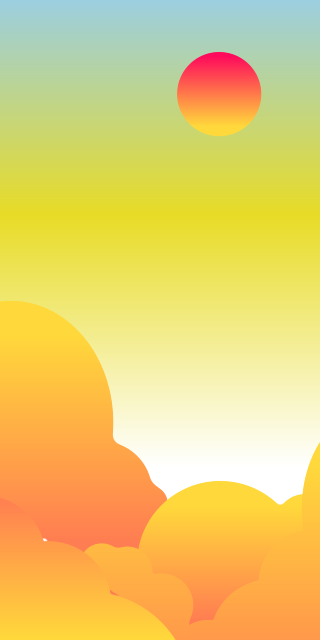
Write a Shadertoy shader that draws this background.

```glsl
// A warm sky with a gradient sun above five layers of billowing clouds.
// Each cloud is a soft union of four elliptical puffs given as (centre, radii),
// filled with a vertical coral-to-yellow ramp and painted from back to front.

const vec3 CORAL = vec3(1.0, 0.49, 0.32);
const vec3 YELLOW = vec3(1.0, 0.85, 0.23);

// Approximate signed distance to an axis-aligned ellipse
float ellipseDistance(vec2 p, vec2 radii) {
    float k = length(p / radii);
    float slope = length(p / (radii * radii));
    return k * (k - 1.0) / max(slope, 1e-4);
}

// Union with slightly rounded notches
float softUnion(float a, float b, float radius) {
    float h = max(radius - abs(a - b), 0.0) / radius;
    return min(a, b) - 0.25 * radius * h * h;
}

float cloudDistance(vec2 p, vec4 puffs[4], float rounding) {
    float d = 10.0;
    for (int i = 0; i < 4; i++) {
        d = softUnion(d, ellipseDistance(p - puffs[i].xy, puffs[i].zw), rounding);
    }
    return d;
}

// Linear position of y between two heights
float ramp(float from, float to, float y) {
    return clamp((y - from) / (to - from), 0.0, 1.0);
}

float coverage(float d) {
    float pixel = 2.0 / iResolution.y;
    return 1.0 - smoothstep(-0.6 * pixel, 0.6 * pixel, d);
}

vec3 paintCloud(vec3 behind, float d, float coralY, float yellowY, float y) {
    return mix(behind, mix(CORAL, YELLOW, ramp(coralY, yellowY, y)), coverage(d));
}

void mainImage(out vec4 fragColor, in vec2 fragCoord) {
    // Canvas is one unit wide and two units tall
    vec2 p = fragCoord / iResolution.xy * vec2(1.0, 2.0);

    // Sky: white haze, yellow band, pale blue
    vec3 color = mix(vec3(1.0), vec3(0.91, 0.86, 0.15), ramp(0.54, 1.328, p.y));
    color = mix(color, vec3(0.61, 0.81, 0.88), ramp(1.328, 2.0, p.y));

    // Sun
    vec3 sunColor = mix(YELLOW, vec3(1.0, 0.04, 0.36), ramp(1.605, 1.825, p.y));
    color = mix(color, sunColor, coverage(length(p - vec2(0.685, 1.706)) - 0.1315));

    // Tall cloud at the left
    float tall = cloudDistance(p, vec4[4](
        vec4(0.034, 0.680, 0.320, 0.380), vec4(0.318, 0.464, 0.157, 0.157),
        vec4(0.469, 0.427, 0.055, 0.055), vec4(0.320, 0.294, 0.170, 0.170)), 0.03);
    color = paintCloud(color, tall, 0.307, 0.96, p.y);

    // Round cloud in the centre
    float middle = cloudDistance(p, vec4[4](
        vec4(0.688, 0.237, 0.260, 0.260), vec4(0.953, 0.365, 0.091, 0.091),
        vec4(0.690, 0.100, 0.240, 0.240), vec4(0.900, 0.300, 0.080, 0.080)), 0.02);
    color = paintCloud(color, middle, 0.06, 0.42, p.y);

    // Cloud bank descending from the right edge
    float right = cloudDistance(p, vec4[4](
        vec4(1.172, 0.411, 0.229, 0.315), vec4(0.977, 0.177, 0.169, 0.169),
        vec4(0.846, 0.000, 0.190, 0.190), vec4(0.651, -0.057, 0.120, 0.120)), 0.005);
    color = paintCloud(color, right, -0.23, 0.55, p.y);

    // Small cloud between the banks
    float small = cloudDistance(p, vec4[4](
        vec4(0.318, 0.232, 0.070, 0.070), vec4(0.398, 0.214, 0.078, 0.078),
        vec4(0.505, 0.109, 0.099, 0.099), vec4(0.443, -0.005, 0.156, 0.156)), 0.015);
    color = paintCloud(color, small, -0.26, 0.58, p.y);

    // Front cloud at the lower left, brightest at its base
    float front = cloudDistance(p, vec4[4](
        vec4(-0.052, 0.255, 0.196, 0.196), vec4(0.151, 0.112, 0.197, 0.197),
        vec4(0.273, -0.174, 0.326, 0.326), vec4(0.000, 0.000, 0.290, 0.290)), 0.005);
    color = paintCloud(color, front, 0.45, 0.0, p.y);

    fragColor = vec4(color, 1.0);
}
```
